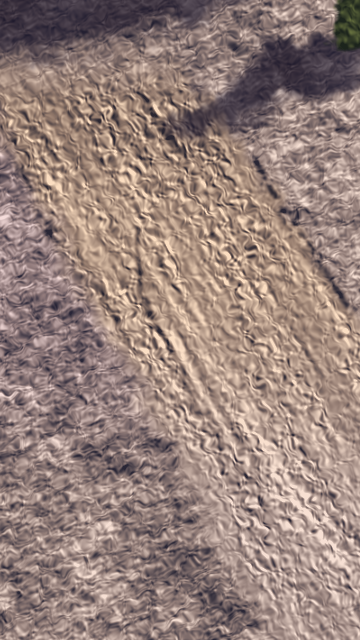
A WebGL 1 fragment shader for this texture:

```glsl
precision highp float;
uniform vec2 u_resolution;

float hash(vec2 p) {
  return fract(sin(dot(p, vec2(127.1, 311.7))) * 43758.5453);
}

float noise(vec2 p) {
  vec2 i = floor(p), f = fract(p);
  f = f * f * (3.0 - 2.0 * f);
  return mix(mix(hash(i), hash(i + vec2(1, 0)), f.x),
             mix(hash(i + vec2(0, 1)), hash(i + vec2(1, 1)), f.x), f.y);
}

float fbm(vec2 p) {
  float sum = 0.0, amp = 0.5;
  for (int i = 0; i < 4; i++) {
    sum += amp * noise(p);
    p = mat2(1.6, 1.2, -1.2, 1.6) * p + 7.3;
    amp *= 0.5;
  }
  return sum;
}

// Height drop along the given step, which points to the sun
float relief(vec2 p, vec2 toSun) {
  return noise(p) - noise(p + toSun);
}

float segment(vec2 p, vec2 a, vec2 b) {
  vec2 d = b - a;
  return length(p - a - d * clamp(dot(p - a, d) / dot(d, d), 0.0, 1.0));
}

float track(vec2 p, vec2 a, vec2 b, float width) {
  float d = segment(p, a, b) / width;
  return exp(-d * d);
}

vec3 soilRamp(float t) {
  vec3 c = mix(vec3(0.16, 0.15, 0.21), vec3(0.57, 0.485, 0.465), clamp(t * 2.0, 0.0, 1.0));
  return mix(c, vec3(0.97, 0.88, 0.83), clamp(t * 2.0 - 1.0, 0.0, 1.0));
}

void main() {
  vec2 p = gl_FragCoord.xy / u_resolution.y;
  p.x *= 0.5625 * u_resolution.y / u_resolution.x;
  float broad = fbm(p * 9.0) - 0.47;
  float patches = fbm(p * 30.0 + 11.0) - 0.47;
  float rough = noise(p * 95.0 + 4.0);
  vec2 bend = vec2(noise(p * 28.0), noise(p * 28.0 + 50.0)) - 0.5;
  vec2 w = p + 0.006 * bend;
  vec2 fine = p + 0.010 * (vec2(noise(p * 70.0), noise(p * 70.0 + 30.0)) - 0.5);

  // Ploughed strip between two slanting borders
  float left = 0.43 - 0.54 * p.y;
  float right = 0.895 - 0.67 * p.y;
  float ragged = 0.06 * patches;
  float strip = smoothstep(-0.026, 0.026, p.x - left + ragged)
              * smoothstep(-0.02, 0.02, right - p.x + ragged)
              * (1.0 - smoothstep(0.82, 0.95, p.y + ragged));
  float across = (w.x - left) / (right - left);

  // Clods drawn out along the furrows: x runs across them, y along
  vec2 row = mat2(0.86, -0.51, 0.51, 0.86) * fine;
  float clods = 0.42 * relief(row * vec2(120.0, 80.0), vec2(0.7, 0.15))
              + 0.46 * relief(row * vec2(215.0, 150.0) + 9.0, vec2(0.75, 0.2))
              + 0.22 * (noise(row * vec2(260.0, 200.0)) - 0.5);
  float lumpy = mix(0.7, 1.3, smoothstep(0.3, 0.65, noise(vec2(across * 13.0, p.y * 8.0))));
  float furrows = 0.20 * relief(vec2(across * 19.0, p.y * 4.0), vec2(0.6, 0.0))
                + 0.24 * relief(vec2(across * 42.0 + 5.0, p.y * 9.0), vec2(0.6, 0.0));
  float ploughed = 0.655 + clods * lumpy + furrows + 0.18 * broad;
  ploughed -= 0.15 * smoothstep(0.6, 0.86, p.y);

  // Matted dry grass to either side, combed towards the upper right
  vec2 comb = mat2(0.77, -0.64, 0.64, 0.77) * fine;
  float grass = 0.55 + 0.30 * relief(comb * vec2(50.0, 72.0), vec2(0.6, 0.3))
              + 0.40 * relief(comb * vec2(95.0, 140.0) + 3.0, vec2(0.6, 0.3))
              + 0.36 * relief(comb * vec2(180.0, 250.0), vec2(0.6, 0.4))
              + 0.20 * (noise(comb * 260.0 + 6.0) - 0.5) + 0.60 * patches + 0.20 * broad;
  float leftSide = smoothstep(0.03, -0.03, p.x - left + ragged);
  float band = (p.x - left + 0.075) / 0.085;
  grass -= 0.15 * leftSide * exp(-band * band) * smoothstep(0.64, 0.5, p.y);
  grass -= 0.10 * smoothstep(0.82, 0.95, p.y);
  grass += 0.04 * (1.0 - leftSide);
  float light = mix(grass, ploughed, strip);

  // Long wheel ruts
  float rut = track(w, vec2(0.215, 0.64), vec2(0.221, 0.544), 0.0040)
            + track(w, vec2(0.221, 0.544), vec2(0.250, 0.482), 0.0055)
            + 0.8 * track(w, vec2(0.250, 0.482), vec2(0.345, 0.328), 0.0045)
            + 0.7 * track(w, vec2(0.345, 0.328), vec2(0.53, 0.02), 0.004)
            + 0.6 * track(w, vec2(0.268, 0.61), vec2(0.335, 0.47), 0.004)
            + 0.55 * track(w, vec2(0.335, 0.47), vec2(0.46, 0.25), 0.004)
            + 0.45 * track(w, vec2(0.34, 0.70), vec2(0.39, 0.62), 0.004)
            + 0.8 * track(w, vec2(0.247, 0.798), vec2(0.293, 0.759), 0.005);
  float ridge = track(w, vec2(0.256, 0.632), vec2(0.316, 0.505), 0.006)
              + track(w, vec2(0.316, 0.505), vec2(0.39, 0.362), 0.008)
              + track(w, vec2(0.39, 0.362), vec2(0.53, 0.12), 0.008)
              + 0.8 * track(w, vec2(0.262, 0.475), vec2(0.37, 0.29), 0.007)
              + 0.8 * track(w, vec2(0.205, 0.77), vec2(0.214, 0.65), 0.005)
              + 0.8 * track(w, vec2(0.41, 0.47), vec2(0.51, 0.28), 0.006)
              + 0.5 * track(w, vec2(0.0, 0.832), vec2(0.18, 0.825), 0.005)
              + 0.5 * track(w, vec2(0.40, 0.79), vec2(0.57, 0.86), 0.005);
  light += 0.20 * ridge - 0.38 * rut * (0.5 + 0.7 * rough);

  // Broken dark clods along both borders
  float border = track(w, vec2(0.40, 0.745), vec2(0.443, 0.668), 0.006)
               + track(w, vec2(0.443, 0.668), vec2(0.553, 0.512), 0.0065)
               + 0.8 * track(w, vec2(0.026, 0.75), vec2(0.078, 0.635), 0.009)
               + 0.5 * track(w, vec2(0.078, 0.635), vec2(0.143, 0.54), 0.010);
  light -= 0.50 * border * smoothstep(0.2, 0.7, rough);

  // Tints: warm in the upper ploughed middle, mauve by the left border
  vec3 color = soilRamp(light);
  float warm = strip * smoothstep(0.15, 0.6, p.y);
  color *= mix(vec3(1.0), vec3(1.02, 0.99, 0.91), warm);
  color *= mix(vec3(1.0), vec3(0.99, 0.98, 1.03), leftSide * smoothstep(0.2, 0.5, p.y));

  // Tree shadows
  float wobble = 0.07 * patches + 0.04 * broad;
  float shade = smoothstep(-0.022, 0.022, p.y - 0.912 - 0.68 * p.x * p.x + wobble);
  float arm = min(segment(p, vec2(0.58, 0.905), vec2(0.44, 0.893)) - 0.038,
                  segment(p, vec2(0.44, 0.880), vec2(0.315, 0.815)) - 0.030);
  shade = max(shade, smoothstep(0.018, -0.018, arm + wobble));
  vec3 shaded = vec3(0.215, 0.20, 0.26) + 0.24 * (color - 0.47) + 0.15 * broad;
  color = mix(color, shaded, 0.93 * shade);

  // Bush in the corner
  float bush = length((p - vec2(0.552, 0.972)) * vec2(1.0, 0.85)) - 0.037 + 0.05 * patches;
  float leaves = clamp(0.3 + rough - 0.5 + clods + 6.0 * (p.y - 0.965), 0.0, 1.0);
  vec3 foliage = mix(vec3(0.11, 0.14, 0.11), vec3(0.45, 0.49, 0.27), leaves);
  color = mix(color, foliage, smoothstep(0.006, -0.006, bush));

  gl_FragColor = vec4(clamp(color, 0.0, 1.0), 1.0);
}
```
